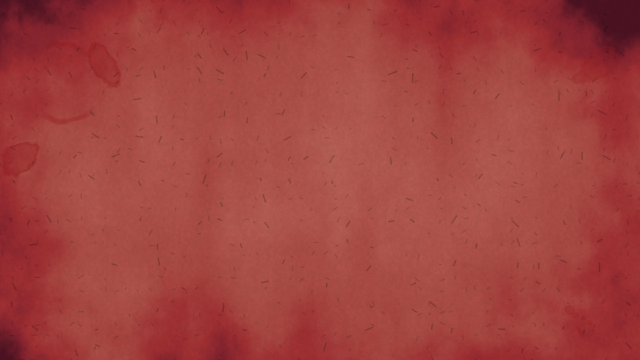
Reproduce this texture procedurally as a Shadertoy shader.

```glsl
// Worn red paper: a pale centre falling off to crimson edges and plum corners.
// One "wear" value, built from a vignette, folds and blotches, drives a colour
// ramp; stains, cup rings, fibres and paper grain are laid over it.

float hash(vec2 p) {
    vec3 q = fract(vec3(p.xyx) * 0.1031);
    q += dot(q, q.yzx + 33.33);
    return fract((q.x + q.y) * q.z);
}

float noise(vec2 p) {
    vec2 i = floor(p), f = fract(p);
    f = f * f * (3.0 - 2.0 * f);
    return mix(mix(hash(i), hash(i + vec2(1, 0)), f.x),
               mix(hash(i + vec2(0, 1)), hash(i + vec2(1, 1)), f.x), f.y);
}

// Fractal noise, centred on zero
float fbm(vec2 p) {
    float sum = 0.0, amp = 0.5;
    for (int i = 0; i < 6; i++) {
        sum += amp * (noise(p) - 0.5);
        p = mat2(1.6, 1.2, -1.2, 1.6) * p + 17.3;
        amp *= 0.53;
    }
    return sum;
}

// Soft elliptical shade
float smudge(vec2 p, vec2 centre, vec2 size) {
    vec2 v = (p - centre) / size;
    return exp(-dot(v, v));
}

// Dried drop: faint fill with a darker, ragged rim
float blot(vec2 p, vec2 centre, vec2 size, float angle) {
    vec2 v = p - centre;
    float c = cos(angle), s = sin(angle);
    v = vec2(c * v.x + s * v.y, c * v.y - s * v.x) / size;
    float d = length(v) - 1.0 + 1.1 * fbm(p * 22.0);
    float soft = 0.004 / min(size.x, size.y);
    float fill = 1.0 - smoothstep(-soft, soft, d);
    return fill * (0.45 + 0.4 * smoothstep(-0.35, 0.0, d));
}

// Broken cup ring
float cupRing(vec2 p, vec2 centre, float radius, float width) {
    float d = abs(length(p - centre) - radius + 0.02 * fbm(p * 14.0));
    float broken = smoothstep(-0.16, 0.12, fbm(p * 11.0 + 5.0));
    return (1.0 - smoothstep(width * 0.3, width, d)) * broken;
}

// Short dark fibres, at most one per cell
float fibres(vec2 p, float scale, float px) {
    vec2 cell = floor(p * scale);
    vec2 v = fract(p * scale) - 0.3 - 0.4 * vec2(hash(cell + 3.1), hash(cell + 7.7));
    float a = 6.283 * hash(cell + 11.0);
    vec2 dir = vec2(cos(a), sin(a));
    float len = 0.04 + 0.16 * hash(cell + 19.0);
    v -= dir * clamp(dot(v, dir), -len, len);
    float line = 1.0 - smoothstep(0.0, 0.0012 + px, length(v) / scale);
    return line * step(0.72, hash(cell + 23.0));
}

// Plum through crimson to dusty rose
vec3 paperColour(float t) {
    vec3 c = mix(vec3(0.29, 0.07, 0.13), vec3(0.52, 0.14, 0.18), smoothstep(0.0, 0.28, t));
    c = mix(c, vec3(0.61, 0.18, 0.19), smoothstep(0.25, 0.5, t));
    c = mix(c, vec3(0.65, 0.285, 0.26), smoothstep(0.45, 0.8, t));
    return mix(c, vec3(0.70, 0.37, 0.335), smoothstep(0.72, 1.2, t));
}

void mainImage(out vec4 fragColor, in vec2 fragCoord) {
    float px = 1.0 / iResolution.y;
    vec2 p = fragCoord * px;
    vec2 q = 2.0 * fragCoord / iResolution.xy - 1.0;
    float right = iResolution.x * px;

    // Vignette, with the lower corners staying redder
    float wear = 1.04 - 0.48 * dot(q, q);
    wear += 0.28 * smoothstep(0.3, 1.0, -q.y) * smoothstep(0.4, 1.0, abs(q.x));

    // Blotches, growing rougher toward the edges, and vertical folds
    float edge = smoothstep(0.25, 1.3, dot(q, q));
    wear += fbm(p * 3.2 + 4.0) * mix(0.35, 0.65, edge);
    wear += fbm(p * 13.0 + 31.0) * mix(0.14, 0.4, edge);
    wear += 0.42 * fbm(p * vec2(7.0, 1.3) + 9.0);
    wear -= 0.20 * smudge(p, vec2(1.01, 0.32), vec2(0.04, 0.17));
    wear -= 0.17 * smudge(p, vec2(0.575, 0.50), vec2(0.035, 0.12));
    wear -= 0.15 * smudge(p, vec2(1.24, 0.68), vec2(0.05, 0.25));

    // Plum damp in the corners
    wear -= 0.22 * smudge(p, vec2(0.0, 0.98), vec2(0.28, 0.18));
    wear -= 0.25 * smudge(p, vec2(right, 0.96), vec2(0.26, 0.12));
    wear -= 0.38 * smudge(p, vec2(0.0, 0.0), vec2(0.10, 0.08));
    vec3 colour = paperColour(wear);

    // Drops and rings
    float stain = blot(p, vec2(0.29, 0.815), vec2(0.032, 0.062), 0.5);
    stain = max(stain, blot(p, vec2(0.055, 0.56), vec2(0.065, 0.037), 0.6));
    stain = max(stain, 0.7 * blot(p, vec2(right - 0.12, 0.815), vec2(0.068, 0.036), 0.6));
    stain = max(stain, 0.6 * cupRing(p, vec2(0.174, 0.77), 0.108, 0.011));
    vec2 cup = vec2(right - 0.243, 0.03);
    stain = max(stain, cupRing(p, cup, 0.085, 0.008));
    for (int i = 0; i < 5; i++) {
        float k = float(i), a = 1.15 - 0.18 * k;
        vec2 drop = cup + (0.11 + 0.02 * hash(vec2(k, 4.0))) * vec2(cos(a), sin(a));
        stain = max(stain, blot(p, drop, vec2(0.012 / (1.0 + 0.5 * k)), 0.0));
    }
    colour = mix(colour, vec3(0.57, 0.10, 0.12), 0.65 * stain);

    // Fibres and fine grain
    float fibre = max(fibres(p, 17.0, px), 0.6 * fibres(p + 2.37, 31.0, px));
    colour *= 1.0 - 0.2 * fibre;
    float grain = noise(p * 270.0) + 0.7 * noise(p * vec2(130.0, 95.0)) - 0.85;
    colour *= 1.0 + 0.055 * grain;

    fragColor = vec4(colour, 1.0);
}
```
